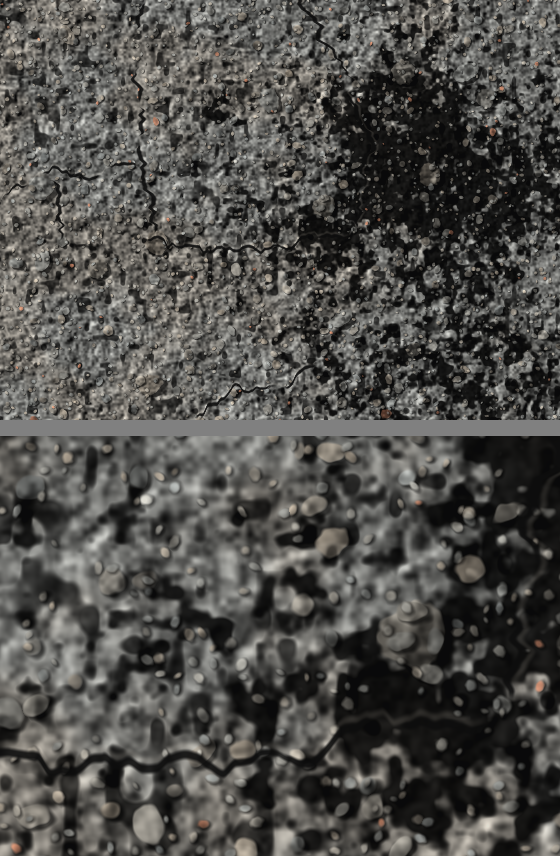
Top: the whole. Bottom: its middle third, enlarged.
A WebGL 2 fragment shader for this texture:

```glsl
#version 300 es
precision highp float;
uniform vec2 u_resolution;
out vec4 fragColor;

const vec2 LIGHT = vec2(-0.8, 0.6);

float hash(vec2 p) {
  vec3 q = fract(vec3(p.xyx) * 0.1031);
  q += dot(q, q.yzx + 33.33);
  return fract((q.x + q.y) * q.z);
}

float noise(vec2 p) {
  vec2 i = floor(p), f = fract(p);
  f = f * f * (3.0 - 2.0 * f);
  return mix(mix(hash(i), hash(i + vec2(1, 0)), f.x),
             mix(hash(i + vec2(0, 1)), hash(i + vec2(1, 1)), f.x), f.y);
}

float fbm(vec2 p) {
  float sum = 0.0, amp = 0.5;
  for (int i = 0; i < 4; i++) {
    sum += amp * noise(p);
    p = mat2(1.6, 1.2, -1.2, 1.6) * p + 17.3;
    amp *= 0.55;
  }
  return sum / 1.01;
}

float height(vec2 p) {
  p += 0.012 * vec2(noise(p * 38.0), noise(p * 38.0 + 50.0));
  return 0.38 * noise(p * 31.0) + 0.36 * noise(p * 64.0 + 9.0) + 0.26 * noise(p * 128.0 + 4.0);
}

// Scattered stones: x = coverage, y = lit side, z = random tint, w = cast shadow
vec4 stones(vec2 p, float scale, float density) {
  vec2 q = p * scale, cell = floor(q);
  vec4 result = vec4(0);
  float wobble = 0.3 * (noise(p * scale * 3.5) - 0.5) + 0.2 * (noise(p * 150.0) - 0.5);
  for (int y = -1; y <= 1; y++)
  for (int x = -1; x <= 1; x++) {
    vec2 c = cell + vec2(x, y);
    if (hash(c + scale) > density) continue;
    vec2 d = q - c - 0.2 - 0.6 * vec2(hash(c + 11.0), hash(c + 23.0));
    float a = 6.283 * hash(c + 37.0), size = mix(0.2, 0.48, hash(c + 41.0));
    mat2 turn = mat2(cos(a), sin(a), -sin(a), cos(a));
    vec2 stretch = vec2(1.0, mix(1.0, 1.7, hash(c + 53.0)));
    float edge = length(turn * d * stretch) - size + wobble * size;
    float under = length(turn * (d + LIGHT * 0.16) * stretch) - size + wobble * size;
    float soft = 0.0018 * scale;
    float cover = 1.0 - smoothstep(-soft, soft, edge);
    result.w = max(result.w, 1.0 - smoothstep(-soft, soft * 2.0, under));
    if (cover > result.x) result.xyz = vec3(cover, dot(d, LIGHT) / size, hash(c + 67.0));
  }
  return result;
}

// Broken fissure: x = dark gap, y = sunlit lip
vec2 crack(float across, float along, float start, float end, float width, float seed) {
  float d = across + 0.045 * (noise(vec2(along * 9.0, seed)) - 0.5)
    + 0.026 * (noise(vec2(along * 32.0, seed)) - 0.5) + 0.012 * (noise(vec2(along * 95.0, seed)) - 0.5);
  float span = smoothstep(start, start + 0.03, along) * (1.0 - smoothstep(end - 0.03, end, along));
  float w = width * span * smoothstep(0.1, 0.7, noise(vec2(along * 24.0, seed + 5.0)));
  float gap = (1.0 - smoothstep(w * 0.5, w + 0.0025, abs(d))) * smoothstep(0.0, 0.0015, w);
  float lip = (1.0 - smoothstep(0.0, 0.005, abs(d - w - 0.004))) * span;
  return vec2(gap, lip);
}

float blot(vec2 p, vec2 center, vec2 radius) {
  vec2 d = (p - center) / radius;
  return exp(-dot(d, d));
}

void main() {
  vec2 p = gl_FragCoord.xy / u_resolution.y;
  float broad = fbm(p * 5.0), mottle = fbm(p * 17.0 + 3.0);

  // Rough sunlit cement
  float relief = height(p - LIGHT * 0.005) - height(p + LIGHT * 0.005);
  float grain = noise(p * 185.0) - 0.5;
  float tone = 0.435 + relief * 0.85 + grain * 0.25 + (mottle - 0.5) * 0.32;
  float warm = smoothstep(0.45, 0.7, broad + 0.15 * (p.y - p.x)) * 0.6;

  // Dark soaked patches broken into fine clumps
  vec2 s = p + 0.16 * (vec2(broad, fbm(p * 5.0 + 40.0)) - 0.5);
  float stain = 0.04 + 0.26 * smoothstep(0.3, 1.0, s.x)
    + 0.5 * blot(s, vec2(0.95, 0.73), vec2(0.16, 0.12))
    + 0.42 * blot(s, vec2(1.12, 0.55), vec2(0.3, 0.17))
    + 0.35 * blot(s, vec2(1.05, 0.1), vec2(0.28, 0.18))
    + 0.55 * blot(s, vec2(0.53, 0.75), vec2(0.07, 0.035))
    + 0.28 * blot(s, vec2(0.65, 0.5), vec2(0.45, 0.13));
  stain = min(stain + 0.5 * (broad - 0.5), 0.85);
  float clumps = 0.4 * fbm(p * 26.0 + 8.0) + 0.36 * noise(p * 58.0 + 2.0) + 0.24 * noise(p * 120.0);
  float soot = smoothstep(0.0, 0.16, stain * 0.62 + clumps - 0.76);
  tone *= 1.0 - 0.84 * soot;
  tone *= 1.0 - 0.65 * smoothstep(0.7, 0.86, noise(p * vec2(58.0, 46.0) + 71.0));
  vec3 color = tone * mix(vec3(0.995, 1.0, 0.975), vec3(1.05, 0.99, 0.91), warm);

  // Pale lumps, pebbles and bright chips
  for (int i = 0; i < 3; i++) {
    float scale = 15.0 * pow(2.5, float(i));
    vec4 stone = stones(p + float(i) * 3.7, scale, i == 0 ? 0.06 : 0.17);
    color *= 1.0 - 0.6 * stone.w * (1.0 - stone.x);
    float shade = 0.36 + 0.24 * stone.z + 0.1 * stone.y + 0.5 * relief + 0.22 * grain;
    shade += i == 2 ? 0.1 : 0.0;
    vec3 tint = mix(vec3(0.97, 1.0, 0.99), vec3(1.07, 0.99, 0.88), fract(stone.z * 7.0));
    tint = mix(tint, vec3(1.3, 0.85, 0.65), step(0.97, fract(stone.z * 31.0)));
    color = mix(color, shade * tint, stone.x * (i == 0 ? 0.7 : 0.8) * (1.0 - 0.35 * soot));
  }

  // Fissures
  vec2 split = crack(p.x - 0.34 - 0.9 * pow(p.y - 0.75, 2.0) * (0.75 - p.y), p.y, 0.44, 1.1, 0.005, 1.0);
  split = max(split, crack(p.x - 0.87 + 1.1 * pow(p.y - 0.6, 2.0), p.y, 0.45, 1.1, 0.005, 22.0));
  split = max(split, crack(p.x - 0.13, p.y, 0.42, 0.58, 0.004, 35.0));
  split = max(split, crack(p.y - 0.55 - 0.2 * p.x, p.x, -0.1, 0.34, 0.003, 47.0));
  split = max(split, crack(p.y - 0.42, p.x, 0.3, 0.84, 0.003, 58.0));
  split = max(split, crack(p.y - 0.02 - 0.33 * (p.x - 0.47), p.x, 0.46, 0.76, 0.004, 63.0));
  color += split.y * 0.09 * vec3(1.05, 1.0, 0.92);
  color = mix(color, vec3(0.05), split.x * 0.9);

  fragColor = vec4(clamp(color, vec3(0.035, 0.036, 0.038), vec3(0.88, 0.87, 0.83)), 1.0);
}
```
